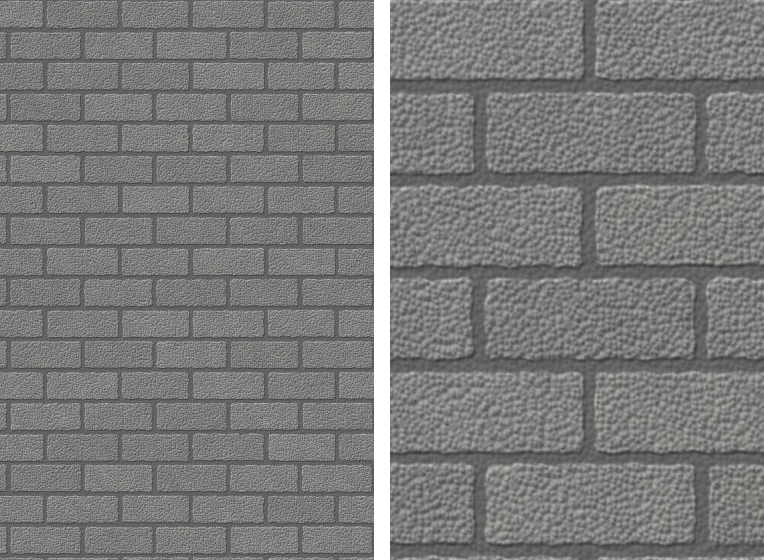
Left: the whole. Right: its middle third, enlarged.
Give the GLSL for this texture, as a Shadertoy shader.

```glsl
// Grey running-bond brick wall with grainy faces, lit rims and recessed mortar.

#define BRICKS_ACROSS 5.13
#define ROW_HEIGHT 0.08266
#define JOINT 0.0122
#define CORNER 0.006
#define STAGGER 0.03
#define WOBBLE 0.0007
#define GRAIN_SCALE 185.0
#define GRAIN 0.24
#define RIM 0.13
#define FACE_TONE 0.49
#define MORTAR_TONE 0.385

vec2 hash2(vec2 p) {
    vec2 k = vec2(dot(p, vec2(127.1, 311.7)), dot(p, vec2(269.5, 183.3)));
    return fract(sin(k) * 43758.545);
}

// Distance to the nearest scattered point.
float cellular(vec2 p) {
    vec2 cell = floor(p), f = p - cell;
    float nearest = 2.0;
    for (int y = -1; y <= 1; y++)
    for (int x = -1; x <= 1; x++) {
        vec2 o = vec2(x, y);
        vec2 r = o + hash2(cell + o) - f;
        nearest = min(nearest, dot(r, r));
    }
    return sqrt(nearest);
}

// Soft cloudy variation from layered sines, about -1 to 1.
float mottle(vec2 p) {
    float sum = 0.0, gain = 0.5;
    for (int i = 0; i < 4; i++) {
        sum += gain * sin(p.x + 1.7 * sin(p.y * 0.8)) * sin(p.y + 1.3 * sin(p.x * 0.7));
        p = mat2(1.5, 1.1, -1.1, 1.5) * p + 3.1;
        gain *= 0.7;
    }
    return sum;
}

// Every other upright joint sits slightly to the right.
float jointX(float k, float row) {
    return k + STAGGER * mod(k, 2.0) * (1.0 - 0.5 * mod(row, 2.0));
}

// Signed distance to the brick around p; id receives its column and row.
float brickDistance(vec2 p, out vec2 id) {
    float row = floor(p.y / ROW_HEIGHT + 0.03);
    float x = p.x * BRICKS_ACROSS - 0.62 + 0.5 * mod(row, 2.0);
    float col = floor(x);
    col -= step(x, jointX(col, row));
    id = vec2(col, row);

    float left = jointX(col, row), right = jointX(col + 1.0, row);
    vec2 center = vec2(0.5 * (left + right), (row + 0.47) * ROW_HEIGHT);
    vec2 local = vec2((x - center.x) / BRICKS_ACROSS, p.y - center.y);
    vec2 size = vec2((right - left) / BRICKS_ACROSS, ROW_HEIGHT) - JOINT;
    vec2 seed = hash2(id + 7.0);
    local += (seed - 0.5) * 0.002;

    // Worn, slightly uneven outline
    vec2 w = sin(local.yx * 130.0 + seed * 40.0) + 0.7 * sin(local.yx * 310.0 + seed.yx * 70.0);
    local += w * WOBBLE * (0.5 + seed.x);
    vec2 q = abs(local) - 0.5 * size + CORNER;
    return length(max(q, 0.0)) + min(max(q.x, q.y), 0.0) - CORNER;
}

float raised(float d, float soft) {
    return 1.0 - smoothstep(-soft, soft, d);
}

void mainImage(out vec4 fragColor, in vec2 fragCoord) {
    // One unit is the canvas width; y runs down from the top
    vec2 p = vec2(fragCoord.x, iResolution.y - fragCoord.y) / iResolution.x;
    float soft = max(0.0018, 0.7 / iResolution.x);
    vec2 toLight = vec2(-0.55, -0.84);

    // Brick relief compared with a step towards the light
    vec2 id, other;
    float d = brickDistance(p, id);
    float face = raised(d, soft);
    float slope = face - raised(brickDistance(p + toLight * 0.0032, other), soft);

    // Grain relief, calmer in the mortar
    vec2 g = p * GRAIN_SCALE;
    float bump = cellular(g + toLight * 0.55) - cellular(g);
    float cloud = mottle(p * 55.0 + hash2(id) * 20.0);
    float fine = hash2(floor(p * 342.0)).x - 0.5;

    // Tones of face and mortar
    float tone = FACE_TONE + 0.03 * (hash2(id).x - 0.5) + 0.022 * cloud;
    tone -= 0.09 * smoothstep(0.65, 1.0, mottle(p * 190.0 + 5.0));
    float mortar = MORTAR_TONE + 0.015 * cloud;
    float shade = mix(mortar, tone, face);
    shade += (GRAIN * bump + 0.05 * fine) * mix(0.35, 1.0, face);
    shade += RIM * slope * (0.85 + 0.4 * cloud);

    // Faint warm stains on a few bricks
    float stain = face * step(0.8, hash2(id + 3.0).y) * smoothstep(0.0, 0.8, cloud);
    vec3 color = vec3(shade) + stain * vec3(0.008, 0.003, -0.016);
    fragColor = vec4(clamp(color, 0.0, 1.0), 1.0);
}
```
